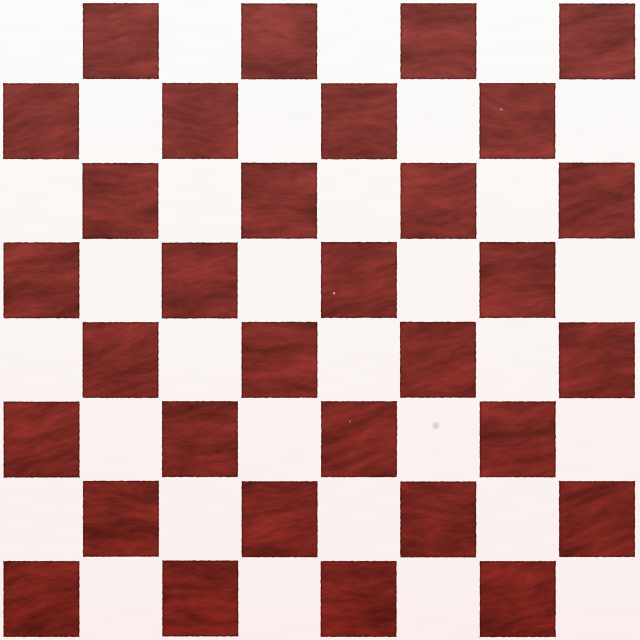
This pattern is drawn by a Shadertoy shader. Its source:

```glsl
// Checkerboard of red wood-grain squares on warm white, eight by eight, with light wear.

const float BOARD_CELLS = 8.0;
const vec2 BOARD_ORIGIN = vec2(0.0025, 0.0023);
const vec2 CELL_PITCH = vec2(0.1240, 0.1244);
const float HALF_SQUARE = 0.0592;
const int SPECK_COUNT = 12;

vec2 hash22(vec2 p) {
    vec3 q = fract(p.xyx * vec3(0.1031, 0.1030, 0.0973));
    q += dot(q, q.yzx + 33.33);
    return fract((q.xx + q.yz) * q.zy);
}

float cornerGradient(vec2 corner, vec2 offset) {
    float angle = 6.2832 * hash22(corner).x;
    return dot(vec2(cos(angle), sin(angle)), offset);
}

float gradientNoise(vec2 p) {
    vec2 i = floor(p);
    vec2 f = p - i;
    vec2 u = f * f * f * (f * (f * 6.0 - 15.0) + 10.0);
    vec2 e = vec2(1.0, 0.0);
    float low = mix(cornerGradient(i, f), cornerGradient(i + e, f - e), u.x);
    float high = mix(cornerGradient(i + e.yx, f - e.yx), cornerGradient(i + 1.0, f - 1.0), u.x);
    return mix(low, high, u.y);
}

float boxDistance(vec2 p, float halfSize) {
    vec2 d = abs(p) - halfSize;
    return max(d.x, d.y);
}

float coverage(float distance, float softness) {
    return 1.0 - smoothstep(-softness, softness, distance);
}

// Tone from 0 (dark vein) to 1 (bright red); p is in cell units
float woodTone(vec2 p, vec2 cell) {
    vec2 random = hash22(cell + 17.0);
    vec2 seed = 60.0 * random + 5.0;
    p.y -= mix(-0.12, 0.35, random.x) * p.x;
    p.y += 0.12 * gradientNoise(p * vec2(1.6, 2.2) + seed.yx);
    float band = gradientNoise(p * vec2(1.1, 3.8) + seed);
    float streak = gradientNoise(p * vec2(3.0, 12.0) + seed * 1.7);
    float fibre = gradientNoise(p * vec2(9.0, 34.0) + seed * 2.3);
    return clamp(0.53 + 0.65 * band + 0.42 * streak + 0.28 * fibre, 0.0, 1.0);
}

// Wood is deep at the bottom of the board and hazier at the top
vec3 woodColour(float tone, float height) {
    vec3 vein = mix(vec3(0.32, 0.09, 0.07), vec3(0.42, 0.19, 0.17), height);
    vec3 red = mix(vec3(0.56, 0.16, 0.13), vec3(0.61, 0.27, 0.25), height);
    return mix(vein, red, tone);
}

// White is pinkish at the bottom and cooler at the top
vec3 paperColour(vec2 uv) {
    vec3 white = mix(vec3(0.98, 0.935, 0.925), vec3(0.985, 0.985, 0.98), uv.y);
    return white + 0.008 * gradientNoise(uv * vec2(14.0, 60.0));
}

vec3 addSpecks(vec3 colour, vec2 uv, float pixel) {
    for (int i = 0; i < SPECK_COUNT; i++) {
        vec2 centre = hash22(vec2(float(i) * 7.3 + 2.0, 41.0));
        float radius = mix(0.0007, 0.0018, hash22(centre * 90.0).x);
        float speck = coverage(length(uv - centre) - radius, pixel);
        colour = mix(colour, vec3(1.0, 0.97, 0.96), 0.7 * speck);
    }
    return colour;
}

void mainImage(out vec4 fragColor, in vec2 fragCoord) {
    vec2 uv = fragCoord / iResolution.xy;
    float pixel = 1.0 / min(iResolution.x, iResolution.y);

    // Board cells
    vec2 cell = floor((uv - BOARD_ORIGIN) / CELL_PITCH);
    cell = clamp(cell, 0.0, BOARD_CELLS - 1.0);
    vec2 local = uv - BOARD_ORIGIN - (cell + 0.5) * CELL_PITCH;
    local += 0.0012 * (hash22(cell + 3.0) - 0.5);
    float isDark = 1.0 - mod(cell.x + cell.y, 2.0);

    // Wood square with a slightly rough, darker rim
    float edge = boxDistance(local, HALF_SQUARE) + 0.0008 * gradientNoise(uv * 170.0);
    vec3 wood = woodColour(woodTone(local / CELL_PITCH, cell), uv.y);
    wood *= 1.0 - 0.28 * smoothstep(-0.0035, -0.0005, edge);

    // Paper with one soft smudge
    vec3 paper = paperColour(uv);
    float smudge = coverage(length(uv - vec2(0.681, 0.335)) - 0.005, 0.0035);
    paper = mix(paper, vec3(0.84, 0.77, 0.78), 0.8 * smudge);

    vec3 colour = mix(paper, wood, isDark * coverage(edge, 0.75 * pixel));
    colour = addSpecks(colour, uv, pixel);
    fragColor = vec4(clamp(colour, 0.0, 1.0), 1.0);
}
```
